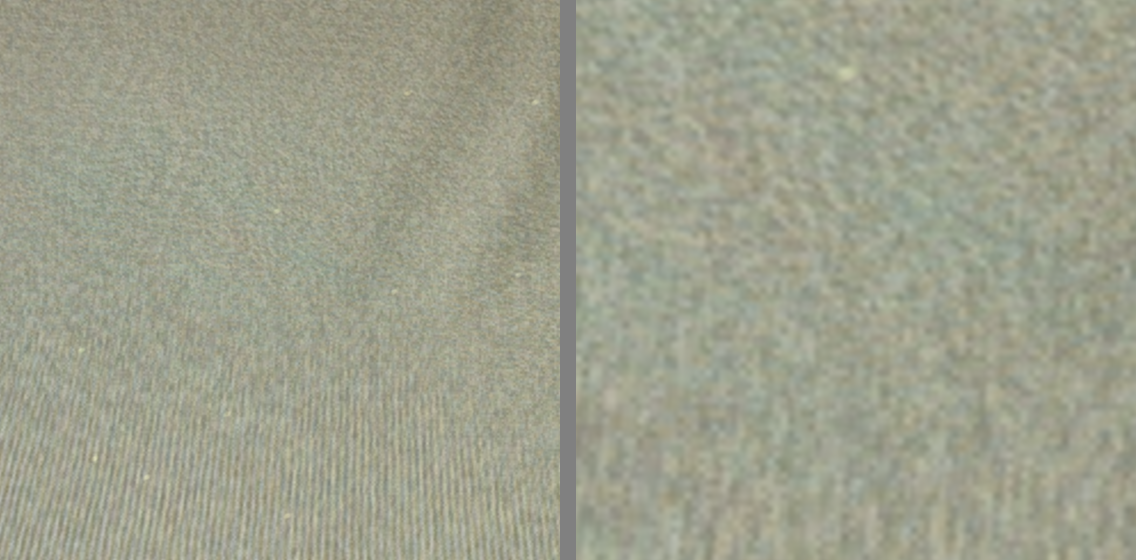
Left, the full canvas; right, a detail of the centre.
Reproduce this texture procedurally as a WebGL 1 fragment shader.

```glsl
precision highp float;
uniform vec2 u_resolution;

#define CLOTH_COLOR vec3(0.628, 0.630, 0.556)
#define RIB_COUNT 67.0
#define RIB_SPREAD 30.0
#define RIB_CONTRAST 0.052
#define GRAIN_CONTRAST 0.082
#define CHROMA_CONTRAST 0.027
#define FOLD_DEPTH 0.056
#define SPECK_GRID 9.0
#define SPECK_SHARE 0.10

const float TAU = 6.2831853;
const vec3 TEAL = vec3(-1.0, 0.35, 0.45);
const vec3 YELLOW = vec3(0.45, 0.35, -1.0);
const mat2 TILT = mat2(0.8, 0.6, -0.6, 0.8);

float hash(vec2 p) {
  return fract(sin(dot(p, vec2(127.1, 311.7))) * 43758.5453);
}

// Value noise from -1 to 1
float noise(vec2 p) {
  vec2 cell = floor(p);
  vec2 f = fract(p);
  f = f * f * (3.0 - 2.0 * f);
  float low = mix(hash(cell), hash(cell + vec2(1.0, 0.0)), f.x);
  float high = mix(hash(cell + vec2(0.0, 1.0)), hash(cell + 1.0), f.x);
  return 2.0 * mix(low, high, f.y) - 1.0;
}

float cloud(vec2 p) {
  return 0.6 * noise(p) + 0.3 * noise(p * 2.1 + 7.3) + 0.15 * noise(p * 4.3 + 3.1);
}

// Soft band around a slanted line through the given point
float band(vec2 uv, vec2 through, float slope, float width) {
  float d = (uv.x - through.x - (uv.y - through.y) * slope) / width;
  return exp(-d * d);
}

// Broad light and shade of the draped cloth
float drape(vec2 uv) {
  vec2 p = uv + 0.025 * vec2(noise(uv * 5.0), noise(uv * 5.0 + 9.0));
  float upper = smoothstep(0.35, 0.62, uv.y);
  float shade = band(p, vec2(0.75, 0.70), 0.5, 0.06) * upper * 0.75;
  shade += band(p, vec2(0.98, 0.74), 0.4, 0.05) * upper;
  shade -= 0.3 * band(p, vec2(0.87, 0.65), 0.45, 0.05) * upper;
  shade += 0.75 * smoothstep(0.78, 1.05, uv.y + 0.08 * uv.x);
  shade -= 0.25 * smoothstep(0.4, 0.0, uv.y);
  return -FOLD_DEPTH * shade + 0.014 * cloud(uv * vec2(5.0, 3.5));
}

// Scattered pale flecks of lint
float specks(vec2 uv) {
  vec2 cell = floor(uv * SPECK_GRID);
  vec2 center = 0.25 + 0.5 * vec2(hash(cell + 3.7), hash(cell + 8.2));
  vec2 d = (fract(uv * SPECK_GRID) - center) / vec2(0.06, 0.05);
  d.x -= 0.4 * d.y;
  return step(hash(cell + 21.0), SPECK_SHARE) * (1.0 - smoothstep(0.3, 1.3, length(d)));
}

void main() {
  vec2 uv = gl_FragCoord.xy / u_resolution;

  // Regions: ribs below, crosswise weave at the right, fine grain above
  float edge = uv.y + 0.06 * noise(uv * 4.0) + 0.16 * smoothstep(0.6, 1.0, uv.x);
  float ribbed = 1.0 - smoothstep(0.08, 0.52, edge);
  float lengthwise = 1.0 - smoothstep(0.3, 0.75, edge);
  float crosswise = smoothstep(0.68, 0.95, uv.x) * smoothstep(0.2, 0.45, uv.y)
                  * (1.0 - smoothstep(0.6, 0.85, uv.y));
  crosswise = max(crosswise, 0.6 * smoothstep(0.3, 0.0, uv.x)
                  * smoothstep(0.6, 0.72, uv.y) * smoothstep(0.95, 0.8, uv.y));

  // Ribs converge upward and stay nearly regular
  float rib = (uv.x - 0.68) * (RIB_COUNT + RIB_SPREAD * uv.y)
            + 0.10 * noise(uv * vec2(30.0, 24.0)) + 0.2 * noise(uv * 4.0);
  float strength = ribbed * (0.95 + 0.4 * noise(vec2(rib, uv.y * 40.0)));
  float light = RIB_CONTRAST * strength * cos(TAU * rib);

  // Yarn grain changes direction across the cloth
  vec2 slanted = vec2(uv.x - 0.1 * uv.y, uv.y);
  float longGrain = 0.8 * noise(slanted * vec2(190.0, 72.0));
  float fineGrain = 0.85 * noise(TILT * uv * vec2(150.0, 215.0));
  float crossGrain = 0.85 * noise(vec2(uv.x * 90.0, uv.y * 190.0 + uv.x * 25.0));
  float grain = mix(fineGrain, longGrain, lengthwise);
  grain = mix(grain, crossGrain, 0.65 * crosswise);
  grain += 0.55 * noise(uv * 245.0 + 31.0);
  float fade = 1.0 - 0.3 * smoothstep(0.45, 0.95, uv.y);
  light += GRAIN_CONTRAST * fade * (1.0 - 0.3 * ribbed) * grain;
  light += 0.007 * crosswise * cos(TAU * (uv.y * 85.0 + uv.x * 12.0 + noise(uv * 9.0)));

  // Color moire and broad tints
  vec2 chromaScale = mix(vec2(95.0), vec2(110.0, 38.0), lengthwise);
  float teal = noise(slanted * chromaScale + 13.0);
  float yellow = noise(slanted * chromaScale + 57.0);
  yellow += 0.7 * ribbed * sin(TAU * rib + 3.0 * noise(uv * 7.0));
  vec2 fromPatch = (uv - vec2(0.3, 0.58)) / vec2(0.34, 0.24);
  float patchTint = exp(-dot(fromPatch, fromPatch));
  float streaks = cloud(TILT * uv * vec2(7.0, 13.0));
  float broadTeal = patchTint * (0.016 + 0.035 * streaks) - 0.008 * smoothstep(0.5, 1.0, uv.y);

  vec3 color = CLOTH_COLOR + drape(uv) + light;
  color += CHROMA_CONTRAST * fade * (0.65 * teal * TEAL + 0.75 * yellow * YELLOW);
  color += broadTeal * TEAL + 0.01 * (uv.x - 0.5) * YELLOW;
  color += specks(uv) * vec3(0.12, 0.12, 0.08);
  gl_FragColor = vec4(clamp(color, 0.0, 1.0), 1.0);
}
```
